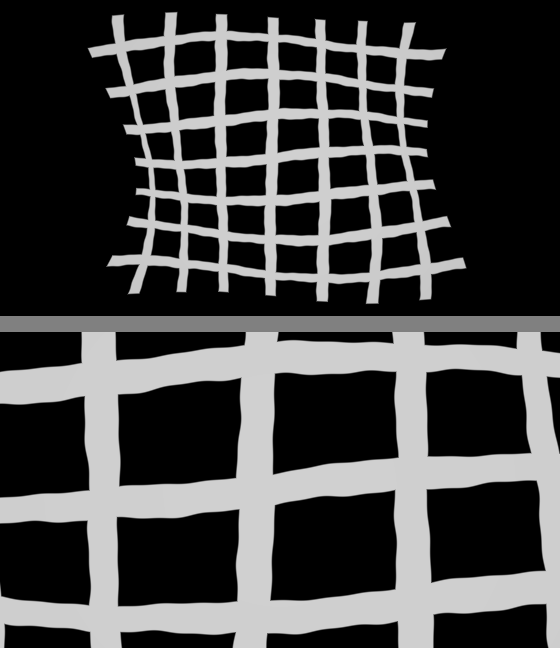
Top, the full canvas; bottom, a detail of the centre.
Reproduce this pattern procedurally as a Shadertoy shader.

```glsl
// Horizontal position of upright strand u (-3..3) at height y
float column(float u, float y) {
    float spread = 1.175 * atan(0.31 * u) + 0.004 * u * u - 0.055;
    float bow = u * (-0.0173 - 0.0028 * u + 0.0049 * u * u) * (1.0 - cos(2.2 * y));
    float sway = (0.044 * cos(u) - 0.0325) * sin(2.53 * y);
    return spread + bow + sway;
}

// Height of level strand v (-3..3) at horizontal position x
float row(float v, float x) {
    float spread = v * (0.295 - 0.00275 * v * v) + 0.005;
    float bow = -0.0725 * sin(0.8 * v) * (1.0 - cos(2.2 * x));
    float sway = (0.0025 + 0.0465 * cos(v)) * sin(2.4 * x);
    return spread + bow + sway;
}

// Small uneven drift along the cut edges
float wobble(float along, float strand) {
    return 0.0035 * sin(11.0 * along + 2.3 * strand)
         + 0.0022 * sin(29.0 * along - 4.1 * strand)
         + 0.001 * sin(67.0 * along + 5.7 * strand);
}

void mainImage(out vec4 fragColor, in vec2 fragCoord) {
    float pixel = 2.16 / iResolution.y;
    vec2 p = (fragCoord - 0.5 * iResolution.xy) * pixel;
    float net = 1e3;

    for (int i = -3; i <= 3; i++) {
        float k = float(i);
        float ragged = 0.012 * sin(5.0 * k + 1.0);

        // Strand widths follow the local stretch of the net
        float columnGap = column(k + 0.5, p.y) - column(k - 0.5, p.y);
        float upright = abs(p.x - column(k, p.y) + wobble(p.y, k))
                      - 0.11 * columnGap - 0.5 * wobble(p.y, k + 9.0);
        float rowGap = row(k + 0.5, p.x) - row(k - 0.5, p.x);
        float level = abs(p.y - row(k, p.x) + wobble(p.x, k + 4.0))
                    - 0.127 * rowGap - 0.5 * wobble(p.x, k + 13.0);

        // Loose ends just past the outer strands
        float ends = max(row(-3.75, p.x) - p.y, p.y - row(3.75, p.x));
        upright = max(upright, ends + ragged);
        ends = max(column(-3.7, p.y) - p.x, p.x - column(3.8, p.y));
        level = max(level, ends + ragged);

        net = min(net, min(upright, level));
    }

    float cover = smoothstep(pixel, -pixel, net);
    float shade = 0.815 - 0.018 * dot(p, p);
    fragColor = vec4(vec3(shade * cover), 1.0);
}
```
